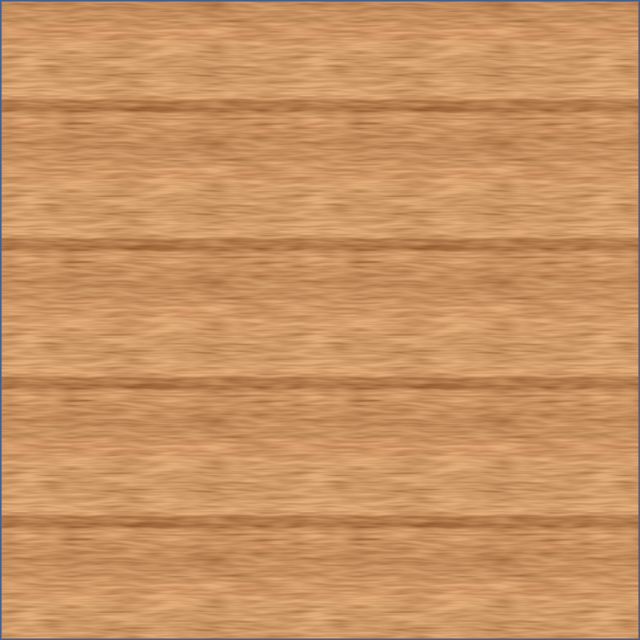
Give the GLSL for this texture, as a WebGL 2 fragment shader.

```glsl
#version 300 es
precision highp float;
// Repeating planks of straight-grained wood inside a thin blue frame.
// Each tile layers a vertical tone profile, stretched periodic gradient noise
// and a loop of wavering grain lines, then maps the tone onto a brown ramp.

uniform vec2 u_resolution;
out vec4 outColor;

#define TILE_SIZE vec2(0.4492, 0.2166)  // about 2.23 across, 4.62 down
#define SEAM_TOP 0.1654                 // first dark seam, from the top edge
#define GRAIN_LINES 27
#define LINE_WIDTH 0.0075               // share of the tile height
#define LINE_DEPTH 0.62
#define FIBRE_DEPTH 0.34
#define WAVINESS 0.014
#define FRAME_WIDTH 0.0024
#define DARK_WOOD vec3(0.60, 0.38, 0.205)
#define PALE_WOOD vec3(0.865, 0.655, 0.455)
#define RED_TINT vec3(0.025, -0.012, -0.012)
#define FRAME_BLUE vec3(0.28, 0.36, 0.53)

float hash(vec2 p) {
    vec3 q = fract(vec3(p.xyx) * 0.1031);
    q += dot(q, q.yzx + 33.33);
    return fract((q.x + q.y) * q.z);
}

float cornerSlope(vec2 cell, vec2 offset, vec2 period, float seed) {
    float angle = 6.2832 * hash(mod(cell, period) + seed);
    return dot(vec2(cos(angle), sin(angle)), offset);
}

// Gradient noise that wraps after one tile; period is the cell count.
float tileNoise(vec2 uv, vec2 period, float seed) {
    vec2 p = uv * period;
    vec2 i = floor(p);
    vec2 f = p - i;
    vec2 w = f * f * f * (f * (f * 6.0 - 15.0) + 10.0);
    vec2 e = vec2(0.0, 1.0);
    float low = mix(cornerSlope(i, f, period, seed),
                    cornerSlope(i + e.yx, f - e.yx, period, seed), w.x);
    float high = mix(cornerSlope(i + e.xy, f - e.xy, period, seed),
                     cornerSlope(i + e.yy, f - e.yy, period, seed), w.x);
    return mix(low, high, w.y);
}

// Soft bump around a height in the tile, wrapping at its ends.
float bump(float v, float center, float width) {
    float d = (fract(v - center + 0.5) - 0.5) / width;
    return exp(-d * d);
}

// Broken dark lines, each with its own drift, weight and gaps.
float grainLines(vec2 uv) {
    float total = 0.0;
    for (int i = 0; i < GRAIN_LINES; i++) {
        float id = float(i);
        float height = (id + 0.7 * hash(vec2(id, 4.0))) / float(GRAIN_LINES);
        float drift = 0.010 * tileNoise(vec2(uv.x, 0.37), vec2(7.0, 1.0), id * 3.0 + 11.0);
        float breaks = tileNoise(vec2(uv.x, 0.41), vec2(9.0, 1.0), id * 5.0 + 29.0);
        float weight = mix(0.25, 0.75, hash(vec2(id, 9.0)));
        weight *= 0.65 + 0.5 * bump(height, 0.74, 0.09) + 0.35 * bump(height, 0.12, 0.08);
        weight *= smoothstep(-0.35, 0.35, breaks);
        float width = LINE_WIDTH * mix(0.75, 1.25, hash(vec2(id, 15.0)));
        total = max(total, weight * bump(uv.y, height + drift, width));
    }
    return total;
}

float woodTone(vec2 uv) {
    // Broad bands: seam, shaded upper part, pale lower part
    float tone = 0.81;
    tone -= 0.42 * bump(uv.y, 0.005, 0.045);
    tone -= 0.17 * bump(uv.y, 0.27, 0.12);
    tone += 0.07 * bump(uv.y, 0.60, 0.12);
    tone += 0.15 * bump(uv.y, 0.89, 0.07);

    // Long fibres, fine fibres and faint blotches
    tone += FIBRE_DEPTH * tileNoise(uv, vec2(6.0, 25.0), 3.0);
    tone += FIBRE_DEPTH * tileNoise(uv, vec2(14.0, 58.0), 57.0);
    tone += 0.12 * tileNoise(uv, vec2(5.0, 4.0), 91.0);

    // Seam edge above, dark smudges below
    float smudge = smoothstep(-0.1, 0.4, tileNoise(vec2(uv.x, 0.33), vec2(8.0, 1.0), 73.0));
    tone -= 0.30 * bump(uv.y, -0.035, 0.011);
    tone -= (0.12 + 0.38 * smudge) * bump(uv.y, 0.030, 0.013);
    return tone - LINE_DEPTH * grainLines(uv);
}

void main() {
    vec2 p = gl_FragCoord.xy / u_resolution;

    // Tile coordinates, with height running down from a seam
    vec2 uv = fract(vec2(p.x, 1.0 - p.y - SEAM_TOP) / TILE_SIZE);
    uv.y += WAVINESS * tileNoise(uv, vec2(4.0, 3.0), 41.0);

    float tone = clamp(woodTone(uv), -0.15, 1.08);
    vec3 color = mix(DARK_WOOD, PALE_WOOD, tone);
    float redness = 0.5 * bump(uv.y, 0.17, 0.13) + 0.6 * bump(uv.y, 0.47, 0.07);
    color += RED_TINT * redness * (0.6 + tileNoise(uv, vec2(7.0, 30.0), 19.0));

    // Frame
    vec2 edge = min(p, 1.0 - p);
    float blur = 0.5 / min(u_resolution.x, u_resolution.y);
    float inside = smoothstep(FRAME_WIDTH - blur, FRAME_WIDTH + blur, min(edge.x, edge.y));
    outColor = vec4(mix(FRAME_BLUE, color, inside), 1.0);
}
```
